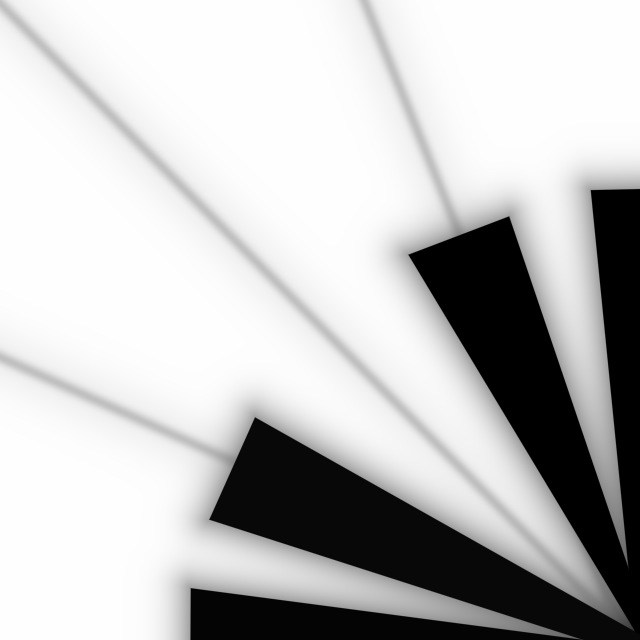
This background is drawn by a WebGL 2 fragment shader. Its source:

```glsl
#version 300 es
precision highp float;
// Black wedges fan out from the lower right corner over a white ground,
// with soft grey rays between them. Triangle distances give both the crisp
// fills and the blurred shadows; line distances give the rays.

uniform vec2 u_resolution;
out vec4 outColor;

const float PAPER = 0.995;

float cross2(vec2 a, vec2 b) { return a.x * b.y - a.y * b.x; }

float segmentDistance(vec2 p, vec2 a, vec2 b) {
    vec2 ab = b - a;
    float t = clamp(dot(p - a, ab) / dot(ab, ab), 0.0, 1.0);
    return length(p - a - ab * t);
}

// Signed distance, negative inside
float triangleDistance(vec2 p, vec2 a, vec2 b, vec2 c) {
    float edge = min(segmentDistance(p, a, b),
                 min(segmentDistance(p, b, c), segmentDistance(p, c, a)));
    float turn = sign(cross2(b - a, c - a));
    float inside = min(turn * cross2(b - a, p - a),
                   min(turn * cross2(c - b, p - b), turn * cross2(a - c, p - c)));
    return inside > 0.0 ? -edge : edge;
}

float lineDistance(vec2 p, vec2 a, vec2 b) {
    return abs(cross2(normalize(b - a), p - a));
}

// Light left beside a wedge by its blurred shadow
float shadowLight(float d) {
    float outside = max(d, 0.0);
    float spread = outside / 0.062;
    return 1.0 - 0.37 * exp(-outside / 0.034 - spread * spread);
}

// Darkness of a ray: narrow core and wide faint halo
float rayInk(float d) {
    float core = d / 0.0098;
    float halo = d / 0.048;
    return 0.19 * exp(-core * core) + 0.055 * exp(-halo * halo);
}

float fillWedge(float shade, float d, float tone, float pixel) {
    return mix(tone, shade, smoothstep(-0.75 * pixel, 0.75 * pixel, d));
}

void main() {
    vec2 p = gl_FragCoord.xy / u_resolution;
    float pixel = 1.0 / min(u_resolution.x, u_resolution.y);

    // Wedges, from the lower left round to the right edge
    float low = triangleDistance(p, vec2(0.298, 0.081), vec2(0.297, -0.1), vec2(1.172, -0.034));
    float left = triangleDistance(p, vec2(0.3985, 0.348), vec2(0.327, 0.188), vec2(1.154, -0.078));
    float upper = triangleDistance(p, vec2(0.638, 0.602), vec2(0.7956, 0.662), vec2(1.0456, -0.075));
    float right = triangleDistance(p, vec2(0.923, 0.703), vec2(1.107, 0.707), vec2(1.009, -0.16));

    // Shadows multiply, so narrow gaps grow darker toward the corner
    float light = shadowLight(low) * shadowLight(left) * shadowLight(upper) * shadowLight(right);

    // Rays fade where the shadows deepen
    float ink = rayInk(lineDistance(p, vec2(0.0, 0.995), vec2(1.0, -0.014)))
              + rayInk(lineDistance(p, vec2(0.569, 1.0), vec2(0.7135, 0.645)))
              + rayInk(lineDistance(p, vec2(0.0, 0.442), vec2(0.362, 0.28)));
    float shade = PAPER * light * (1.0 - min(ink, 0.3) * light);

    // Crisp fills on top
    shade = fillWedge(shade, low, 0.015, pixel);
    shade = fillWedge(shade, right, 0.0, pixel);
    shade = fillWedge(shade, upper, 0.0, pixel);
    shade = fillWedge(shade, left, 0.03, pixel);

    outColor = vec4(vec3(shade), 1.0);
}
```
